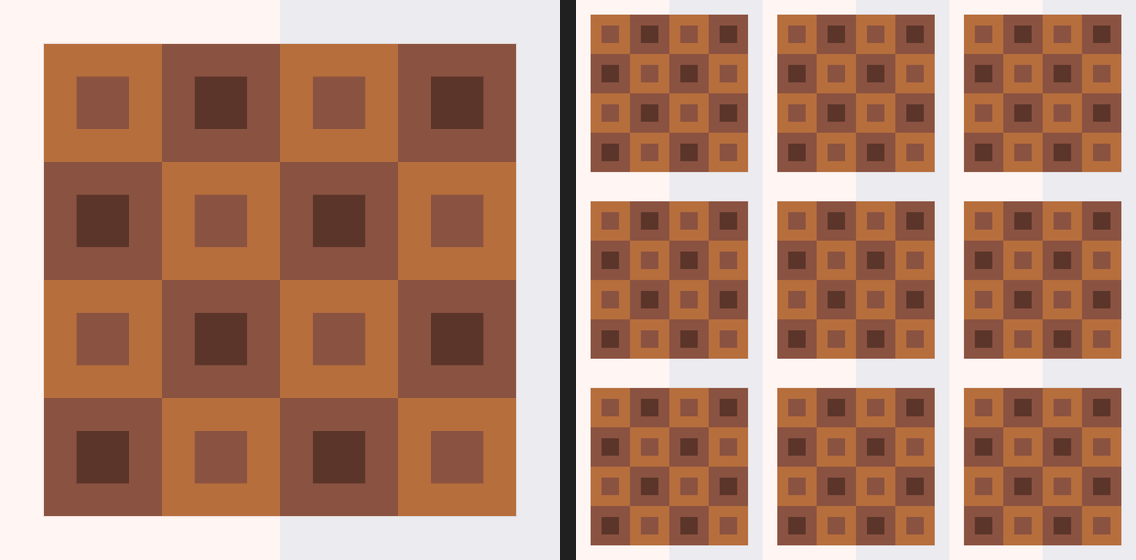
Left: one tile. Right: repeated 3 by 3.
Write a three.js fragment shader that draws this pattern.

```glsl
// Four by four checkerboard of nested squares, framed by a two-tone ground.

varying vec2 vUv;

const float CELLS = 4.0;            // cells across and down the board
const float MARGIN = 0.078125;      // ground around the board
const float INNER_SIZE = 0.444444;  // inner square, as a share of a cell
const float EDGE = 0.0009;          // half width of the smoothed edges

const vec3 GROUND_WARM = vec3(1.0, 0.961, 0.953);
const vec3 GROUND_COOL = vec3(0.922, 0.922, 0.941);
const vec3 ORANGE = vec3(0.714, 0.431, 0.235);
const vec3 BROWN = vec3(0.541, 0.322, 0.255);
const vec3 DARK = vec3(0.357, 0.208, 0.165);

// Square wave of period 2: 1 on [0, 1], -1 on [1, 2], with soft steps
float squareWave(float x, float soft) {
  float triangle = 0.5 - abs(mod(x + 0.5, 2.0) - 1.0);
  return 2.0 * smoothstep(-soft, soft, triangle) - 1.0;
}

// Coverage of a centred square
float squareMask(vec2 p, float halfSize, float soft) {
  float d = max(abs(p.x), abs(p.y)) - halfSize;
  return 1.0 - smoothstep(-soft, soft, d);
}

void main() {
  // Ground: warm left half, cool right half, wrapping at the sides
  float warm = 0.5 + 0.5 * squareWave(vUv.x * 2.0, EDGE * 2.0);
  vec3 color = mix(GROUND_COOL, GROUND_WARM, warm);

  // Checkerboard cells
  float boardSize = 1.0 - 2.0 * MARGIN;
  float scale = CELLS / boardSize;
  float soft = EDGE * scale;
  vec2 grid = (vUv - MARGIN) * scale;
  float parity = squareWave(grid.x, soft) * squareWave(grid.y, soft);
  float even = 0.5 + 0.5 * parity;
  vec3 board = mix(ORANGE, BROWN, even);

  // Inner squares, one shade deeper than their cell
  float inner = squareMask(fract(grid) - 0.5, 0.5 * INNER_SIZE, soft);
  board = mix(board, mix(BROWN, DARK, even), inner);

  color = mix(color, board, squareMask(vUv - 0.5, 0.5 * boardSize, EDGE));
  gl_FragColor = vec4(color, 1.0);
}
```
